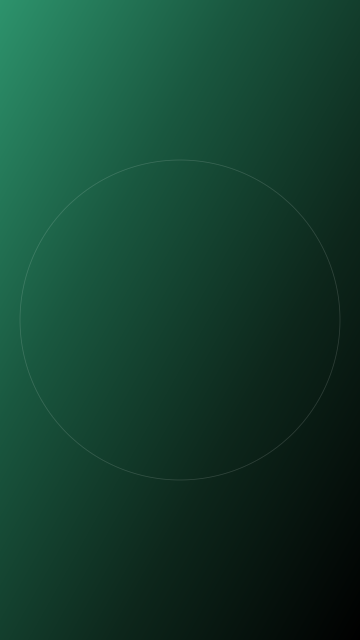
Reproduce this background procedurally as a Shadertoy shader.

```glsl
// Diagonal emerald-to-black gradient with a thin, faint ring in the centre.

const vec3 EMERALD = vec3(0.176, 0.576, 0.424);
const vec3 FOREST  = vec3(0.099, 0.343, 0.248);
const vec3 PINE    = vec3(0.051, 0.151, 0.107);
const vec3 BLACK   = vec3(0.0);
const vec3 WHITE   = vec3(1.0);

const float RING_RADIUS  = 0.4444; // in canvas widths
const float RING_WIDTH   = 0.0021;
const float RING_OPACITY = 0.15;

// Position of t between a and b, limited to 0..1
float ramp(float a, float b, float t) {
    return clamp((t - a) / (b - a), 0.0, 1.0);
}

// Four-stop gradient, linear between stops
vec3 gradient(float t) {
    vec3 color = mix(EMERALD, FOREST, ramp(0.0, 0.33, t));
    color = mix(color, PINE, ramp(0.33, 0.66, t));
    return mix(color, BLACK, ramp(0.66, 1.0, t));
}

// Share of a pixel covered by a circular stroke
float ringCoverage(vec2 p, float radius, float width, float pixel) {
    float d = abs(length(p) - radius);
    float inner = max(d - 0.5 * pixel, -0.5 * width);
    float outer = min(d + 0.5 * pixel, 0.5 * width);
    return clamp((outer - inner) / pixel, 0.0, 1.0);
}

void mainImage(out vec4 fragColor, in vec2 fragCoord) {
    vec2 uv = fragCoord / iResolution.xy;
    vec2 p = (fragCoord - 0.5 * iResolution.xy) / iResolution.x;
    float pixel = 1.0 / iResolution.x;

    // Background runs from the top left corner to the bottom right
    vec3 color = gradient(0.5 * (uv.x + 1.0 - uv.y));

    // Faint ring
    float ring = ringCoverage(p, RING_RADIUS, RING_WIDTH, pixel);
    color = mix(color, WHITE, RING_OPACITY * ring);

    fragColor = vec4(color, 1.0);
}
```
